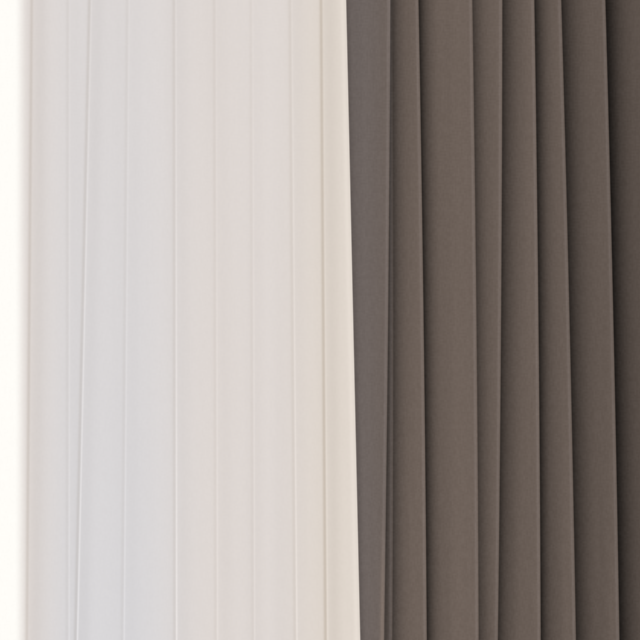
Give the GLSL for this texture, as a Shadertoy shader.

```glsl
// Sheer pale curtain beside a heavy brown drape, both hanging in vertical folds.
#define SHEER vec3(0.870, 0.842, 0.825)
#define SHEER_COOL vec3(0.852, 0.845, 0.852)
#define SHEER_WARM vec3(0.875, 0.838, 0.800)
#define WINDOW_GLOW vec3(1.0, 0.992, 0.972)
#define DRAPE vec3(0.435, 0.386, 0.355)
#define DRAPE_COOL vec3(0.425, 0.390, 0.375)
#define EDGE_SOFT 0.0016
#define FOLD_BOW 0.006
#define WEAVE 0.014

const int SHEER_FOLDS = 9;
const int DRAPE_FOLDS = 8;

// x at top, x at bottom, line strength, shadow side strength
const vec4 sheerFolds[SHEER_FOLDS] = vec4[](
    vec4(0.053, 0.045, 0.2, 1.0), vec4(0.109, 0.108, 0.5, 0.4),
    vec4(0.143, 0.121, 1.2, 0.9), vec4(0.202, 0.194, 0.6, 0.4),
    vec4(0.275, 0.276, 1.1, 0.6), vec4(0.338, 0.340, 0.5, 0.4),
    vec4(0.395, 0.398, 0.5, 0.3), vec4(0.456, 0.464, 0.8, 0.5),
    vec4(0.505, 0.512, 0.7, 1.5));

// x at top, x at bottom, shadow width, shadow depth
const vec4 drapeFolds[DRAPE_FOLDS] = vec4[](
    vec4(0.610, 0.600, 0.010, 0.48), vec4(0.613, 0.613, 0.012, 0.42),
    vec4(0.654, 0.667, 0.012, 0.68), vec4(0.738, 0.748, 0.014, 0.42),
    vec4(0.785, 0.778, 0.016, 0.58), vec4(0.835, 0.845, 0.014, 0.70),
    vec4(0.877, 0.900, 0.020, 0.62), vec4(0.946, 0.968, 0.024, 0.74));

float hash(vec2 p) {
    return fract(sin(dot(p, vec2(127.1, 311.7))) * 43758.5453);
}

float noise(vec2 p) {
    vec2 cell = floor(p), f = fract(p);
    f = f * f * (3.0 - 2.0 * f);
    return mix(mix(hash(cell), hash(cell + vec2(1, 0)), f.x),
               mix(hash(cell + vec2(0, 1)), hash(cell + vec2(1, 1)), f.x), f.y);
}

// Horizontal place of a crease; drop runs from 0 at the top to 1 at the bottom
float creaseX(vec2 ends, float drop) {
    return mix(ends.x, ends.y, drop) + FOLD_BOW * drop * (1.0 - drop);
}

float ridge(float d, float width) {
    return exp(-d * d / (width * width));
}

vec3 sheerCurtain(vec2 p, float drop) {
    // Cool middle, warm hem
    float cool = smoothstep(0.03, 0.12, p.x) * (1.0 - smoothstep(0.20, 0.34, p.x));
    vec3 col = mix(SHEER, SHEER_COOL, cool * (0.45 + 0.55 * drop));
    col = mix(col, SHEER_WARM, smoothstep(0.42, 0.53, p.x));
    col += 0.016 * (noise(vec2(p.x * 48.0, p.y * 0.7)) - 0.5);

    // Pleats: pale warm thread with a soft shadow on each side
    for (int i = 0; i < SHEER_FOLDS; i++) {
        vec4 fold = sheerFolds[i];
        float d = p.x - mix(fold.x, fold.y, drop);
        col += 0.035 * fold.z * (0.45 + drop) * ridge(d, 0.0017);
        col -= vec3(0.045, 0.050, 0.058) * fold.w * ridge(d + 0.0035, 0.0028);
        col -= 0.018 * fold.w * ridge(d - 0.010, 0.011);
    }

    // Daylight spilling past the left border
    return mix(WINDOW_GLOW, col, smoothstep(0.022, 0.046, p.x));
}

vec3 heavyDrape(vec2 p, float drop) {
    float tone = 1.0;
    float rim = 0.0;
    for (int i = 0; i < DRAPE_FOLDS; i++) {
        vec4 fold = drapeFolds[i];
        float d = p.x - creaseX(fold.xy, drop);
        float front = smoothstep(-EDGE_SOFT, EDGE_SOFT, d);
        float shade = 1.0 - fold.w * exp(-max(d, 0.0) / fold.z);
        tone = mix(tone, shade, front);
        rim = rim * (1.0 - front) + ridge(d + 0.0035, 0.0022);
    }
    tone += 0.05 * (noise(vec2(p.x * 70.0, p.y * 1.3)) - 0.5);
    vec3 cloth = mix(DRAPE_COOL, DRAPE, smoothstep(0.56, 0.64, p.x));
    cloth *= 1.0 - 0.07 * smoothstep(0.75, 1.0, p.x);
    vec3 col = cloth * tone + vec3(0.035, 0.036, 0.040) * rim;

    // Lit lining where the first fold opens near the floor
    float lining = ridge(p.x - mix(0.606, 0.597, drop), 0.0035);
    return mix(col, vec3(0.52, 0.46, 0.42), 0.65 * lining * smoothstep(0.76, 0.96, drop));
}

void mainImage(out vec4 fragColor, in vec2 fragCoord) {
    vec2 p = fragCoord / iResolution.xy;
    float drop = 1.0 - p.y;

    // Leading edge of the drape over the sheer cloth
    float d = p.x - mix(0.541, 0.563, drop);
    vec3 sheer = sheerCurtain(p, drop) + 0.025 * ridge(d + 0.006, 0.004);
    vec3 drape = heavyDrape(p, drop) * (1.0 - 0.12 * ridge(d, 0.006));
    float cover = smoothstep(-EDGE_SOFT, EDGE_SOFT, d);
    vec3 col = mix(sheer, drape, cover);

    // Fine woven grain
    float grain = noise(p * vec2(420.0, 150.0)) + noise(p * vec2(260.0, 380.0)) - 1.0;
    col += WEAVE * grain * mix(0.4, 1.0, cover);
    fragColor = vec4(clamp(col, 0.0, 1.0), 1.0);
}
```
